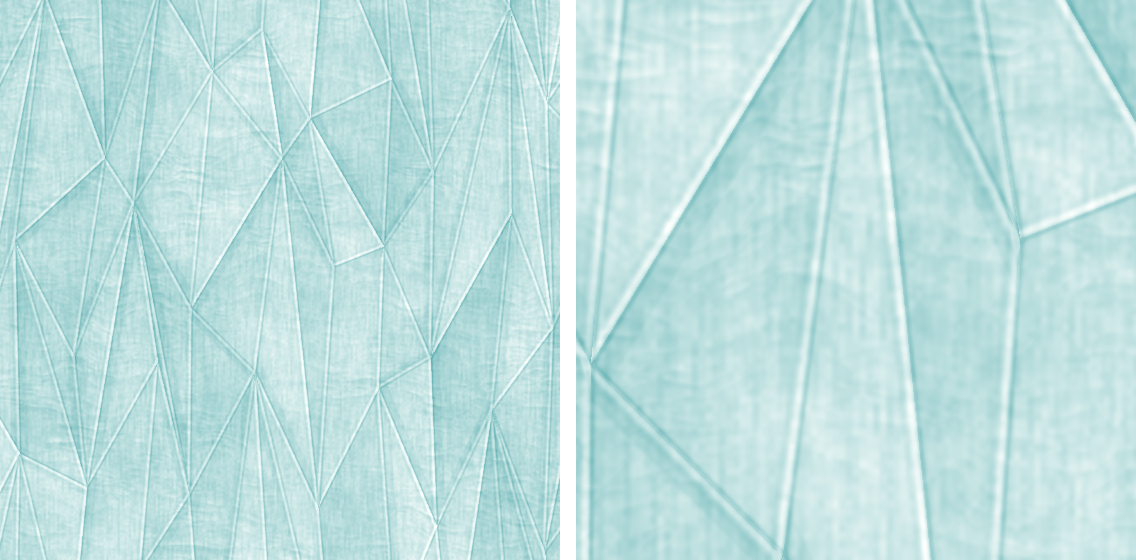
Left, the full canvas; right, a detail of the centre.
A Shadertoy shader for this pattern:

```glsl
#define COLUMNS 9.5
#define ROWS 2.9
#define JITTER vec2(0.62, 0.66)
#define MERGE_SHARE 0.22
#define SEAM_WIDTH 0.0023
#define SEAM_GAIN 0.5
#define BAND_WIDTH 0.017
#define CRUMPLE_GAIN 0.75
#define WEAVE_GAIN 0.34
#define LIGHT_DIR vec2(0.94, 0.34)
#define DEEP_AQUA vec3(0.600, 0.803, 0.806)
#define PALE_AQUA vec3(0.860, 0.938, 0.934)

float hash(vec3 p) {
    p = fract(p * 0.1031);
    p += dot(p, p.zyx + 31.32);
    return fract((p.x + p.y) * p.z);
}

float noise(vec2 p) {
    vec2 i = floor(p), f = fract(p);
    f = f * f * (3.0 - 2.0 * f);
    float low = mix(hash(vec3(i, 7.0)), hash(vec3(i + vec2(1, 0), 7.0)), f.x);
    float high = mix(hash(vec3(i + vec2(0, 1), 7.0)), hash(vec3(i + 1.0, 7.0)), f.x);
    return mix(low, high, f.y);
}

float fbm(vec2 p) {
    float sum = 0.0, amp = 0.5;
    for (int k = 0; k < 4; k++) {
        sum += amp * noise(p);
        p = mat2(0.8, 0.6, -0.6, 0.8) * p * 2.03 + 17.3;
        amp *= 0.5;
    }
    return sum;
}

// Height of the crumpled paper: ridged noise, wider than tall
float crumple(vec2 p) {
    p += 0.03 * vec2(noise(p * 17.0), noise(p * 15.0 + 40.0));
    vec2 q = p * vec2(15.0, 34.0);
    float sum = 0.0, amp = 0.6;
    for (int k = 0; k < 3; k++) {
        sum += amp * abs(2.0 * noise(q) - 1.0);
        q = mat2(0.95, 0.3, -0.3, 0.95) * q * 1.9 + 9.1;
        amp *= 0.6;
    }
    return sum;
}

// Jittered lattice point; odd columns sit half a row higher
vec2 vertex(vec2 cell) {
    vec2 shift = vec2(hash(vec3(cell, 1.0)), hash(vec3(cell, 2.0))) - 0.5;
    cell.y += 0.5 * mod(cell.x, 2.0);
    return (cell + shift * JITTER) / vec2(COLUMNS, ROWS);
}

float cross2(vec2 a, vec2 b) { return a.x * b.y - a.y * b.x; }

float bump(float x, float width) { x /= width; return exp(-x * x); }

// Raised seam: pale crest between a sharp and a soft shadow
float seam(float s) {
    return bump(s - 1.1 * SEAM_WIDTH, SEAM_WIDTH)
         - 1.1 * bump(s + 0.5 * SEAM_WIDTH, 0.75 * SEAM_WIDTH)
         - 0.35 * bump(s - 3.2 * SEAM_WIDTH, SEAM_WIDTH);
}

// Tone of one triangle; the first edge is hidden in a merged pair
float shardTone(vec2 p, vec2 v[3], float turn, float id, bool merged) {
    vec2 centre = (v[0] + v[1] + v[2]) / 3.0;
    if (merged) centre = 0.5 * (v[0] + v[1]);
    float tone = 0.40 + 0.46 * id;
    tone += (p.y - centre.y) * ROWS * (fract(id * 57.0) - 0.5) * 0.5;
    float lines = 0.0;
    for (int e = merged ? 1 : 0; e < 3; e++) {
        vec2 a = v[e], along = normalize(v[(e + 1) % 3] - a);
        float d = turn * cross2(along, p - a);
        vec2 outward = turn * vec2(along.y, -along.x);
        float side = dot(outward, LIGHT_DIR) > 0.0 ? 1.0 : -1.0;
        lines += seam(d * side);
        // Some edges carry a broad folded shadow
        float band = step(0.68, fract(id * 91.0 + float(e) * 0.37));
        tone -= 0.20 * band * (1.0 - smoothstep(BAND_WIDTH * 0.8, BAND_WIDTH, d));
        tone -= 0.10 * (1.0 - smoothstep(0.0, 0.05, d)) * step(side, 0.0);
    }
    return tone + SEAM_GAIN * clamp(lines, -1.2, 0.9);
}

// Tall lattice quads split along a random diagonal; the topmost shard wins
float shards(vec2 p) {
    vec2 base = floor(p * vec2(COLUMNS, ROWS));
    float top = -1.0, tone = 0.5;
    for (int i = -1; i <= 1; i++)
    for (int j = -1; j <= 1; j++) {
        vec2 cell = base + vec2(i, j);
        vec2 a = vertex(cell), b = vertex(cell + vec2(1, 0));
        vec2 c = vertex(cell + 1.0), d = vertex(cell + vec2(0, 1));
        bool rising = hash(vec3(cell, 3.0)) < 0.5;
        bool merged = hash(vec3(cell, 4.0)) < MERGE_SHARE;
        for (int t = 0; t < 2; t++) {
            vec2 v[3];
            v[0] = rising ? a : b;
            v[1] = rising ? c : d;
            v[2] = rising ? (t == 0 ? b : d) : (t == 0 ? a : c);
            float turn = sign(cross2(v[1] - v[0], v[2] - v[0]));
            float inside = 1.0;
            for (int e = 0; e < 3; e++)
                inside = min(inside, turn * cross2(v[(e + 1) % 3] - v[e], p - v[e]));
            float id = hash(vec3(cell, merged ? 5.0 : 5.0 + float(t)));
            if (inside >= 0.0 && id > top) {
                top = id;
                tone = shardTone(p, v, turn, id, merged);
            }
        }
    }
    return tone;
}

void mainImage(out vec4 fragColor, in vec2 fragCoord) {
    vec2 p = fragCoord / iResolution.y + 3.0;
    float tone = shards(p);
    // Crumpled paper lit from above, with cloudy dye
    float relief = crumple(p + vec2(0.001, 0.003)) - crumple(p);
    tone += CRUMPLE_GAIN * relief * (0.4 + 1.2 * noise(p * 9.0));
    tone += 0.55 * (fbm(p * 13.0) - 0.47);
    // Fine upright threads and grain
    float threads = noise(p * vec2(250.0, 38.0)) + 0.7 * noise(p * vec2(240.0, 210.0));
    tone += WEAVE_GAIN * (threads - 0.85);
    fragColor = vec4(clamp(mix(DEEP_AQUA, PALE_AQUA, tone), 0.0, 1.0), 1.0);
}
```
